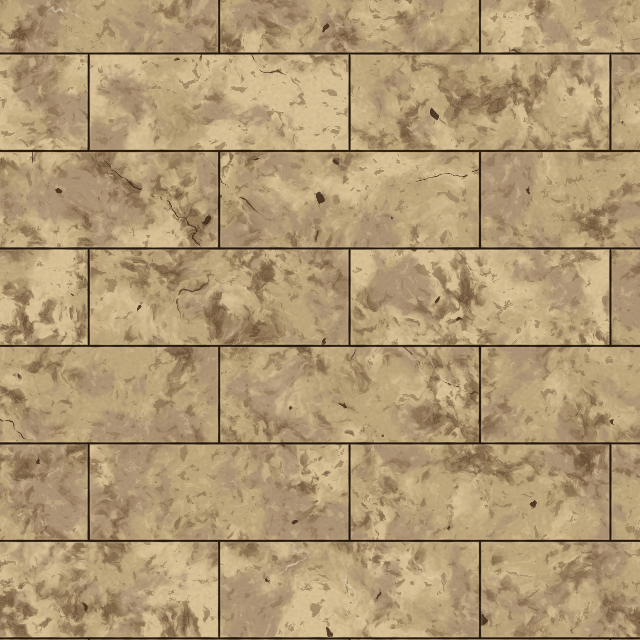
This texture is drawn by a WebGL 1 fragment shader. Its source:

```glsl
precision highp float;

// Running-bond wall of honed travertine blocks with thin dark joints.
// Each block samples its own region of warped gradient noise, which gives
// clouds, ragged brown stains, flecks, pits, cracks and pale mineral veins.

uniform vec2 u_resolution;

// Layout, in canvas units
const vec2 BLOCK = vec2(0.4076, 0.1523);   // pitch of the blocks
const vec2 ORIGIN = vec2(0.3424, 0.0026);  // a corner of the lattice
const float JOINT_HALF = 0.0016;
const float JOINT_SOFT = 0.0009;
const float EDGE_GLOW = 0.004;             // worn pale rim of a block

// Stone
const float CLOUD_SCALE = 9.0;
const float PATCH_SCALE = 9.0;
const float STAIN_SCALE = 16.0;
const float FLECK_SCALE = 52.0;
const float THREAD_SCALE = 24.0;
const float PIT_SCALE = 42.0;
const float CRACK_SCALE = 6.0;
const float CRACK_WIDTH = 0.0019;
const float WARP = 0.03;
const float BLOCK_VARIATION = 0.55;

const vec3 CREAM = vec3(0.84, 0.75, 0.58);
const vec3 TAN = vec3(0.74, 0.65, 0.48);
const vec3 MAUVE_GREY = vec3(0.66, 0.56, 0.45);
const vec3 BROWN = vec3(0.57, 0.47, 0.34);
const vec3 UMBER = vec3(0.40, 0.30, 0.20);
const vec3 CRACK = vec3(0.24, 0.16, 0.09);
const vec3 CALCITE = vec3(0.86, 0.81, 0.70);
const vec3 JOINT = vec3(0.14, 0.09, 0.05);

vec2 hash2(vec2 p) {
  vec3 h = fract(p.xyx * vec3(0.1031, 0.1030, 0.0973));
  h += dot(h, h.yzx + 33.33);
  return fract((h.xx + h.yz) * h.zy);
}

float gradientNoise(vec2 p) {
  vec2 i = floor(p), f = fract(p);
  vec2 u = f * f * f * (f * (f * 6.0 - 15.0) + 10.0);
  vec2 e = vec2(1.0, 0.0);
  float a = dot(hash2(i) * 2.0 - 1.0, f);
  float b = dot(hash2(i + e.xy) * 2.0 - 1.0, f - e.xy);
  float c = dot(hash2(i + e.yx) * 2.0 - 1.0, f - e.yx);
  float d = dot(hash2(i + e.xx) * 2.0 - 1.0, f - e.xx);
  return mix(mix(a, b, u.x), mix(c, d, u.x), u.y);
}

float fbm(vec2 p) {
  float sum = 0.0, amp = 1.0;
  for (int i = 0; i < 5; i++) {
    sum += amp * gradientNoise(p);
    p = mat2(1.6, 1.2, -1.2, 1.6) * p + 7.3;
    amp *= 0.6;
  }
  return sum;
}

// Thin line along the zero crossing of a noise field
float veinLine(vec2 p, float width) {
  float n = gradientNoise(p * CRACK_SCALE) + 0.1 * gradientNoise(p * CRACK_SCALE * 6.0);
  return 1.0 - smoothstep(0.1, 1.0, abs(n) / (CRACK_SCALE * width));
}

vec3 stone(vec2 p, vec2 id) {
  vec2 rnd = hash2(id + 51.7), rnd2 = hash2(id + 93.1);
  vec2 q = p + floor(rnd * 30.0) + 5.0;
  vec2 w = q + WARP * vec2(fbm(q * 7.0), fbm(q * 7.0 + 19.0));
  float fleck = fbm(w * FLECK_SCALE + 5.0);

  // Ragged clouds, shifted in tone from block to block
  float cloud = fbm(w * CLOUD_SCALE) + 0.25 * fleck + BLOCK_VARIATION * (rnd2.x - 0.5);
  vec3 col = mix(TAN, CREAM, smoothstep(-0.05, 0.35, cloud));
  float grey = fbm(w * 8.0 + 31.0) - 0.6 * cloud + 0.2 * fleck;
  col = mix(col, MAUVE_GREY, 0.85 * smoothstep(0.0, 0.35, grey));

  // Brown stains gathered in patches, crumbling into dark flecks and threads
  float patchy = smoothstep(-0.15, 0.3, gradientNoise(q * PATCH_SCALE + 63.0) + 0.3 * (rnd2.y - 0.5));
  float stain = fbm(w * STAIN_SCALE + 11.0);
  float thread = 1.0 - smoothstep(0.0, 0.09, abs(gradientNoise(w * THREAD_SCALE + 0.3 * fleck)));
  thread *= smoothstep(-0.05, 0.25, stain + 0.4 * fleck);
  col = mix(col, BROWN, 0.9 * patchy * smoothstep(-0.1, 0.25, stain + 0.6 * fleck));
  col = mix(col, UMBER, 0.8 * patchy * smoothstep(0.2, 0.5, 0.65 * stain + 0.85 * fleck));
  col = mix(col, UMBER, 0.55 * patchy * thread);
  col = mix(col, BROWN, 0.7 * smoothstep(0.22, 0.42, fleck));
  col = mix(col, CREAM, 0.45 * smoothstep(0.22, 0.45, -fleck));

  // Pits, cracks and calcite veins, each broken up and confined to some blocks
  float pit = gradientNoise(w * PIT_SCALE + 2.0) + 0.3 * gradientNoise(q * 15.0);
  col = mix(col, CRACK, 0.85 * smoothstep(0.52, 0.58, pit + 0.15 * fleck));
  float broken = smoothstep(-0.3, 0.1, fleck);
  float crackArea = broken * smoothstep(0.08, 0.2, gradientNoise(q * 5.0 + 40.0));
  col = mix(col, CRACK, 0.85 * crackArea * step(0.45, rnd.x) * veinLine(w + 3.7, CRACK_WIDTH));
  float veinArea = broken * smoothstep(0.15, 0.3, gradientNoise(q * 6.0 + 77.0));
  col = mix(col, CALCITE, 0.75 * veinArea * step(0.6, rnd.y) * veinLine(w + 8.2, CRACK_WIDTH));

  // Fine grain
  return col * (1.0 + 0.06 * gradientNoise(q * 170.0));
}

void main() {
  vec2 p = gl_FragCoord.xy / u_resolution;

  // Block lattice, alternate rows shifted by half a block
  vec2 g = (p - ORIGIN) / BLOCK;
  g.x += 0.5 * mod(floor(g.y), 2.0);
  vec2 f = fract(g);
  vec2 toSide = min(f, 1.0 - f) * BLOCK;
  float edge = min(toSide.x, toSide.y);

  vec3 col = stone(p, floor(g));
  col = mix(col, CREAM, 0.25 * (1.0 - smoothstep(JOINT_HALF, JOINT_HALF + EDGE_GLOW, edge)));

  // Slightly uneven dark joints
  float halfWidth = JOINT_HALF + 0.0006 * gradientNoise(p * 45.0);
  float soft = max(JOINT_SOFT, 0.75 / min(u_resolution.x, u_resolution.y));
  col = mix(JOINT, col, smoothstep(halfWidth - soft, halfWidth + soft, edge));
  gl_FragColor = vec4(col, 1.0);
}
```
